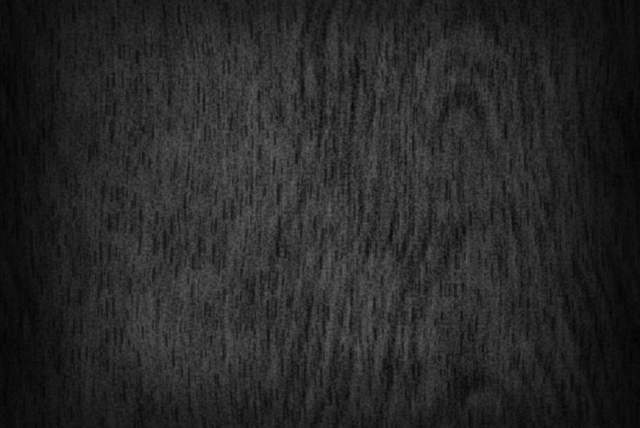
Write a WebGL 1 fragment shader that draws this texture.

```glsl
precision highp float;
// Dark charcoal oak board: arched growth rings, vertical pores, fine grain and shaded edges.

uniform vec2 u_resolution;

const float PI = 3.14159265;
const float TAU = 6.2831853;

float hash(vec2 p) {
  return fract(sin(dot(p, vec2(127.1, 311.7))) * 43758.545);
}

// Gradient at a lattice corner, wrapped to the period
vec2 gradient(vec2 corner, vec2 period) {
  float angle = TAU * hash(mod(corner, period));
  return vec2(cos(angle), sin(angle));
}

// Gradient noise that repeats after one tile; period is the cell count
float noise(vec2 uv, vec2 period) {
  vec2 p = uv * period;
  vec2 i = floor(p);
  vec2 f = p - i;
  vec2 w = f * f * f * (f * (f * 6.0 - 15.0) + 10.0);
  vec2 e = vec2(1.0, 0.0);
  float a = dot(gradient(i, period), f);
  float b = dot(gradient(i + e.xy, period), f - e.xy);
  float c = dot(gradient(i + e.yx, period), f - e.yx);
  float d = dot(gradient(i + e.xx, period), f - e.xx);
  return mix(mix(a, b, w.x), mix(c, d, w.x), w.y);
}

// Short dark dashes, one per cell, staggered by column
float pores(vec2 uv, vec2 count, float density) {
  vec2 p = uv * count;
  float column = mod(floor(p.x), count.x);
  p.y += 7.0 * hash(vec2(column, 3.7));
  vec2 cell = vec2(column, mod(floor(p.y), count.y));
  vec2 q = fract(p);
  float centre = mix(0.32, 0.68, hash(cell + 11.3));
  float reach = mix(0.18, 0.46, hash(cell + 27.9));
  float across = 1.0 - smoothstep(0.06, 0.3, abs(q.x - centre));
  float along = 1.0 - smoothstep(reach * 0.6, reach, abs(q.y - 0.5));
  return across * along * step(hash(cell + 53.1), density);
}

// Ring count: arches around a heart line, steep on the flanks
float ringPhase(vec2 uv, float side) {
  float arch = 16.0 * (sqrt(side * side + 0.12) - 0.35);
  float wander = 1.3 * noise(uv, vec2(5.0, 3.0)) + 0.5 * noise(uv, vec2(15.0, 5.0));
  return 5.0 * uv.y + arch + wander;
}

// Soft dark edges that meet smoothly across the tile border
float edgeShade(vec2 uv) {
  vec2 s = sin(PI * uv);
  s *= s;
  vec2 lit = s / (s + vec2(0.25, 0.12)) * vec2(1.25, 1.12);
  return lit.x * mix(0.4, 1.0, lit.y);
}

void main() {
  vec2 uv = gl_FragCoord.xy / u_resolution;

  // Grain direction leans slightly from side to side
  float bend = 0.018 * noise(uv, vec2(4.0, 2.0)) + 0.004 * noise(uv, vec2(12.0, 6.0));
  vec2 fibre = uv + vec2(bend, 0.0);

  // Growth rings, fading out on the left of the board
  float side = sin(PI * (uv.x - 0.73));
  float phase = ringPhase(uv, side);
  float ringZone = 1.0 - smoothstep(0.55, 0.92, side * side);
  float ringPower = ringZone * (0.75 + 0.8 * noise(uv, vec2(7.0, 4.0)));
  float ring = pow(0.5 + 0.5 * sin(TAU * phase), 2.0);
  float fineRing = sin(TAU * 2.0 * phase + 3.0 * noise(uv, vec2(9.0, 5.0)));
  float broadRing = sin(TAU * 0.4 * phase);

  // Fibre streaks and cloudy patches
  float streaks = 0.30 * noise(fibre, vec2(120.0, 8.0))
                + 0.24 * noise(fibre + 0.37, vec2(190.0, 22.0))
                + 0.16 * noise(fibre + 0.71, vec2(46.0, 4.0));
  float patches = 0.22 * noise(uv + 0.19, vec2(6.0, 4.0))
                + 0.18 * noise(uv + 0.53, vec2(22.0, 13.0));

  // Pores and the dusty surface
  float pore = pores(fibre, vec2(88.0, 15.0), 0.38);
  pore = max(pore, 0.7 * pores(fibre + 0.43, vec2(126.0, 27.0), 0.42));
  float dust = 0.42 * noise(uv, vec2(230.0, 154.0))
             + 0.22 * noise(uv + 0.29, vec2(140.0, 94.0));

  float texture = 1.0 + streaks + patches + dust;
  texture -= ringPower * (0.32 * ring + 0.06 * fineRing + 0.06 * broadRing);
  texture *= 1.0 - 0.42 * pore;

  float tone = 0.055 + 0.2 * edgeShade(uv);
  gl_FragColor = vec4(vec3(clamp(tone * texture, 0.0, 1.0)), 1.0);
}
```
